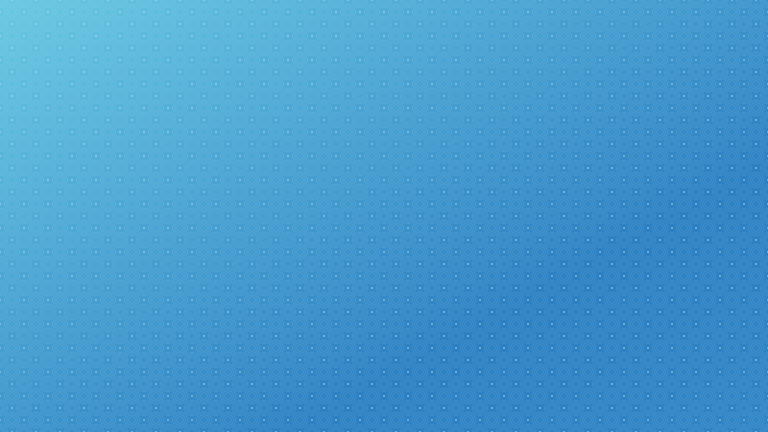
Write a WebGL 2 fragment shader that draws this pattern.

```glsl
#version 300 es
precision highp float;
// Checkerboard of fine concentric rings and small bright dots over a diagonal
// blue gradient. Rotated lattice rounding finds the nearest ring or dot centre,
// and thin lines are drawn by pixel coverage.

uniform vec2 u_resolution;
out vec4 outColor;

// Lattice: sites across the width; rings and dots take alternate sites
const float SITES_ACROSS = 64.0;

// Sizes in lattice steps
const int RING_COUNT = 3;
const float OUTER_RADIUS = 0.62;
const float RING_GAP = 0.18;
const float LINE_WIDTH = 0.055;
const float DOT_RADIUS = 0.08;

// Opacity of the light marks
const float RING_OPACITY = 0.18;
const float DOT_OPACITY = 0.48;

// Gradient from the top left to the bottom right
const vec3 AQUA = vec3(0.410, 0.785, 0.887);
const vec3 SKY = vec3(0.290, 0.643, 0.827);
const vec3 DEEP = vec3(0.176, 0.503, 0.762);
const vec3 CORNER = vec3(0.190, 0.522, 0.773);
const float SKY_STOP = 0.35;
const float DEEP_STOP = 0.69;
const vec3 MARK_COLOR = vec3(0.78, 0.93, 0.98);

// Offset from the nearest site whose coordinates have an even sum
vec2 fromEvenSite(vec2 p) {
    vec2 diagonal = round(0.5 * vec2(p.x + p.y, p.x - p.y));
    return p - vec2(diagonal.x + diagonal.y, diagonal.x - diagonal.y);
}

// Share of a pixel covered by a line at the given distance
float lineCoverage(float dist, float width, float pixel) {
    float overlap = 0.5 * (width + pixel) - abs(dist);
    return clamp(overlap, 0.0, min(width, pixel)) / pixel;
}

float rings(vec2 p, float pixel) {
    float dist = length(fromEvenSite(p));
    float cover = 0.0;
    for (int i = 0; i < RING_COUNT; i++) {
        float radius = OUTER_RADIUS - float(i) * RING_GAP;
        cover = max(cover, lineCoverage(dist - radius, LINE_WIDTH, pixel));
    }
    return cover;
}

float dots(vec2 p, float pixel) {
    float dist = length(fromEvenSite(p + vec2(1.0, 0.0)));
    return clamp((DOT_RADIUS - dist) / pixel + 0.5, 0.0, 1.0);
}

vec3 background(vec2 uv) {
    float t = 0.5 * (uv.x + 1.0 - uv.y);
    vec3 color = mix(AQUA, SKY, clamp(t / SKY_STOP, 0.0, 1.0));
    color = mix(color, DEEP, clamp((t - SKY_STOP) / (DEEP_STOP - SKY_STOP), 0.0, 1.0));
    return mix(color, CORNER, clamp((t - DEEP_STOP) / (1.0 - DEEP_STOP), 0.0, 1.0));
}

void main() {
    float pixel = SITES_ACROSS / u_resolution.x;
    vec2 p = gl_FragCoord.xy * pixel;

    // Light marks over the gradient
    vec3 color = background(gl_FragCoord.xy / u_resolution);
    color = mix(color, MARK_COLOR, RING_OPACITY * rings(p, pixel));
    color = mix(color, MARK_COLOR, DOT_OPACITY * dots(p, pixel));
    outColor = vec4(color, 1.0);
}
```
